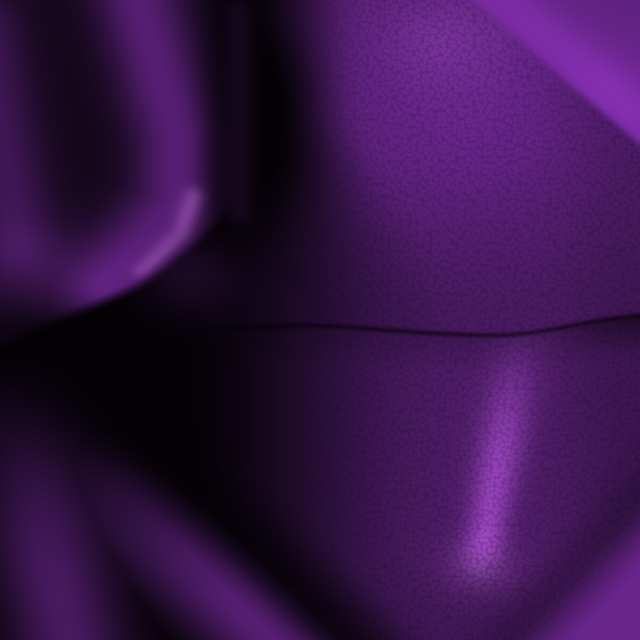
Reproduce this texture procedurally as a three.js fragment shader.

```glsl
varying vec2 vUv;

const vec3 CLOTH = vec3(0.295, 0.106, 0.392);
const vec3 SHEEN = vec3(0.205, 0.150, 0.205);
const vec3 DEEP = vec3(0.012, 0.003, 0.018);
const float GRAIN_SCALE = 150.0;
const float GRAIN_DEPTH = 0.13;
const float SEAM_WIDTH = 0.0045;
const float SEAM_SHADE = 0.55;

float fall(float a, float b, float x) { return 1.0 - smoothstep(a, b, x); }

float glow(vec2 p, vec2 center, vec2 radius) {
  vec2 q = (p - center) / radius;
  return exp(-dot(q, q));
}

float segment(vec2 p, vec2 a, vec2 b) {
  vec2 d = b - a;
  return length(p - a - d * clamp(dot(p - a, d) / dot(d, d), 0.0, 1.0));
}

float ridge(float dist, float width) {
  return exp(-dist * dist / (width * width));
}

vec2 hash2(vec2 c) {
  vec2 k = vec2(dot(c, vec2(127.1, 311.7)), dot(c, vec2(269.5, 183.3)));
  return fract(sin(k) * 43758.5);
}

// Distance to the nearest pebble of the leather
float cellular(vec2 p) {
  vec2 cell = floor(p);
  float nearest = 2.0;
  for (int j = -1; j <= 1; j++) {
    for (int i = -1; i <= 1; i++) {
      vec2 c = cell + vec2(float(i), float(j));
      nearest = min(nearest, length(c + hash2(c) - p));
    }
  }
  return nearest;
}

float seamHeight(float x) {
  return 0.484 + 0.007 * sin((x - 0.3) * 9.0) * fall(0.5, 0.75, x)
    - 0.008 * glow(vec2(x, 0.0), vec2(0.78, 0.0), vec2(0.13, 1.0))
    + 0.024 * smoothstep(0.78, 1.02, x);
}

float upperPanel(vec2 p) {
  float start = mix(0.25, 0.425, smoothstep(0.48, 0.78, p.y)) - 0.045 * smoothstep(0.84, 1.0, p.y);
  float end = mix(0.76, 0.57, smoothstep(0.48, 0.85, p.y));
  float tone = smoothstep(start, end, p.x) * mix(0.87, 1.04, smoothstep(0.48, 0.8, p.y));
  tone *= 1.0 + 0.24 * glow(p, vec2(0.73, 0.86), vec2(0.17, 0.2));
  return tone * (1.0 - 0.14 * smoothstep(0.82, 1.0, p.x));
}

float lowerPanel(vec2 p) {
  float tone = 0.93 * smoothstep(0.26, 0.73, p.x);
  tone *= 1.0 - 0.22 * smoothstep(0.82, 1.0, p.x);
  return tone * (0.86 + 0.14 * smoothstep(0.0, 0.15, p.y));
}

// Bunched folds, upper left
float upperFolds(vec2 p) {
  float crest = segment(p, vec2(0.205, 1.04), vec2(0.275, 0.79));
  crest = min(crest, segment(p, vec2(0.275, 0.79), vec2(0.275, 0.68)));
  crest = min(crest, segment(p, vec2(0.275, 0.68), vec2(0.17, 0.55)));
  float tone = 0.2 + 0.9 * ridge(crest, 0.067);
  tone += 0.6 * ridge(segment(p, vec2(-0.03, 0.95), vec2(0.025, 0.63)), 0.065);
  tone += 0.3 * glow(p, vec2(0.07, 0.57), vec2(0.12, 0.07));
  tone *= 1.0 - 0.5 * glow(p, vec2(0.08, 0.48), vec2(0.16, 0.035));
  return tone * fall(0.29, 0.385, p.x);
}

// Diagonal folds, lower left
float lowerFolds(vec2 p, float edge) {
  float left = ridge(segment(p, vec2(0.015, 0.4), vec2(0.12, -0.05)), 0.09);
  left *= 0.9 * fall(0.08, 0.48, p.y);
  float right = fall(-0.075, 0.012, edge) * smoothstep(-0.21, -0.07, edge);
  right *= 1.05 * fall(0.04, 0.39, p.y);
  return max(left, right) + 0.25 * min(left, right);
}

void main() {
  vec2 p = vUv;

  // Two leather panels and their seam
  float aboveSeam = p.y - seamHeight(p.x);
  float panelSide = smoothstep(-0.003, 0.003, aboveSeam);
  float tone = mix(lowerPanel(p), upperPanel(p), panelSide);
  tone *= 1.0 - SEAM_SHADE * ridge(aboveSeam, SEAM_WIDTH);
  float under = smoothstep(-0.07, 0.0, aboveSeam) * (1.0 - panelSide);
  tone *= 1.0 - under * (0.15 + 0.3 * smoothstep(0.85, 1.0, p.x));
  float grain = smoothstep(0.2, 0.75, cellular(p * GRAIN_SCALE)) - 0.45;
  float focus = smoothstep(0.4, 0.6, p.x);
  tone *= 1.0 - GRAIN_DEPTH * focus * grain;

  // Streak and haze on the leather
  float streakX = 0.748 + 0.17 * (p.y - 0.1);
  float streak = ridge(p.x - streakX, 0.026 + 0.04 * p.y);
  streak *= smoothstep(0.08, 0.17, p.y) * (1.0 - panelSide) * fall(0.25, 0.55, p.y);
  float sheen = 0.6 * streak + 0.55 * glow(p, vec2(0.752, 0.115), vec2(0.055, 0.042));
  sheen += 0.28 * glow(p, vec2(0.69, 0.94), vec2(0.1, 0.07));
  sheen *= 1.0 - 2.5 * GRAIN_DEPTH * grain;
  tone += 0.45 * streak;

  // Lower left folds with their cast shadow
  float diagonal = (p.x + p.y - 0.53) * 0.707;
  float shadow = fall(0.0, 0.11, diagonal) * fall(0.12, 0.42, p.y);
  tone = tone * (1.0 - 0.75 * shadow) + lowerFolds(p, diagonal);

  // Upper left folds and the dim underside
  float gather = max(p.x - 0.2, 0.0);
  float hem = p.y - (0.46 + 0.42 * p.x + 2.4 * gather * gather);
  float foldMask = smoothstep(-0.012, 0.016, hem) * fall(0.35, 0.41, p.x);
  tone += 0.32 * glow(p, vec2(0.295, 0.57), vec2(0.07, 0.06)) * (1.0 - foldMask);
  tone = mix(tone, upperFolds(p), foldMask);
  tone += 0.22 * ridge(segment(p, vec2(0.375, 0.98), vec2(0.375, 0.67)), 0.022);
  float glint = segment(p, vec2(0.225, 0.575), vec2(0.282, 0.635));
  glint = min(glint, segment(p, vec2(0.282, 0.635), vec2(0.302, 0.69)));
  sheen += 0.9 * ridge(glint, 0.017) * smoothstep(0.0, 0.03, hem);

  // Bright corner folds
  float topEdge = ((p.x - 0.73) * 0.852 + p.y - 1.0) / 1.314;
  float topFold = smoothstep(-0.006, 0.012, topEdge);
  float topTone = 1.22 + 0.38 * ridge(topEdge - 0.035, 0.05);
  topTone += 0.12 * glow(p, vec2(0.97, 0.86), vec2(0.1));
  tone = mix(tone, topTone, topFold);
  sheen *= 1.0 - topFold;
  float lowEdge = ((p.x - 0.83) * 1.1 - p.y) / 1.487;
  tone *= 1.0 - 0.2 * ridge(lowEdge + 0.03, 0.04);
  tone = mix(tone, 1.35, smoothstep(-0.025, 0.06, lowEdge));

  gl_FragColor = vec4(DEEP + CLOTH * tone + SHEEN * sheen, 1.0);
}
```
